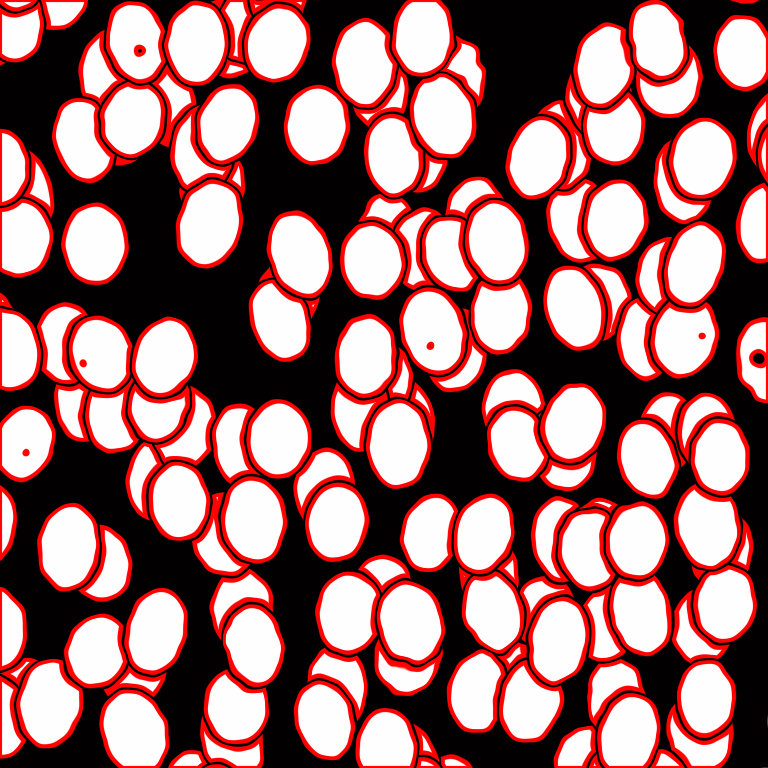
Reproduce this pattern procedurally as a WebGL 1 fragment shader.

```glsl
precision highp float;
// Scattered white oval cells with red outlines on black. A jittered grid places
// front ovals, most with a partner tucked behind that shows as a crescent.
// Shapes are folded back to front into one distance field, then stroked.

uniform vec2 u_resolution;

const vec3 BACKGROUND = vec3(0.006, 0.0, 0.0);
const vec3 OUTLINE = vec3(1.0, 0.008, 0.008);
const vec3 FILL = vec3(1.0, 0.995, 0.995);

const vec2 GRID = vec2(0.105, 0.125);         // spacing of the front ovals
const float JITTER = 0.6;                     // wander, as a share of the spacing
const vec2 RADII_MIN = vec2(0.035, 0.047);
const vec2 RADII_MAX = vec2(0.041, 0.056);
const float MAX_TILT = 0.35;
const float FRONT_CHANCE = 0.95;
const float BACK_CHANCE = 0.82;
const vec2 BACK_SHIFT = vec2(0.030, 0.054);   // nearest and farthest partner
const float HOLE_CHANCE = 0.08;
const vec2 HOLE_RADIUS = vec2(0.002, 0.012);
const float HALF_STROKE = 0.0027;
const float GAP = 0.0085;                     // clearance around a covering oval
const float WOBBLE = 0.0038;                  // fine roughness of the contours
const float WOBBLE_FREQ = 42.0;
const float DENT = 0.010;                     // extra roughness in a few patches
const float DENT_FREQ = 6.0;
const float TAU = 6.2831853;

vec2 hash2(vec2 cell, float salt) {
    vec3 q = fract((cell.xyx + salt * 17.37) * vec3(0.1031, 0.1030, 0.0973));
    q += dot(q, q.yzx + 33.33);
    return fract((q.xx + q.yz) * q.zy);
}

float corner(vec2 cell, vec2 offset) {
    return dot(hash2(cell, 9.0) * 2.0 - 1.0, offset);
}

float gradientNoise(vec2 p) {
    vec2 i = floor(p);
    vec2 f = p - i;
    vec2 w = f * f * f * (f * (f * 6.0 - 15.0) + 10.0);
    vec2 x = vec2(1.0, 0.0);
    float low = mix(corner(i, f), corner(i + x, f - x), w.x);
    float high = mix(corner(i + x.yx, f - x.yx), corner(i + x.xx, f - x.xx), w.x);
    return mix(low, high, w.y);
}

vec2 roughen(vec2 p) {
    float dented = smoothstep(0.15, 0.5, gradientNoise(p * DENT_FREQ + 3.7));
    vec2 q = p * WOBBLE_FREQ;
    vec2 wobble = vec2(gradientNoise(q), gradientNoise(q + 37.3));
    return p + wobble * (WOBBLE + DENT * dented);
}

// Approximate signed distance to a tilted oval of random size
float ovalDistance(vec2 q, vec2 cell, float salt) {
    float tilt = (hash2(cell, salt).x * 2.0 - 1.0) * MAX_TILT;
    float c = cos(tilt);
    float s = sin(tilt);
    q = vec2(c * q.x + s * q.y, c * q.y - s * q.x);
    vec2 radii = mix(RADII_MIN, RADII_MAX, hash2(cell, salt + 1.0));
    float k = length(q / radii);
    return k * (k - 1.0) / max(length(q / (radii * radii)), 0.001);
}

// Cuts a small round hole, or a bite where it reaches the rim
float pierce(float solid, vec2 q, vec2 cell) {
    vec2 pick = hash2(cell, 6.0);
    if (pick.x > HOLE_CHANCE) return solid;
    vec2 place = (hash2(cell, 7.0) - 0.5) * RADII_MAX * 1.3;
    float radius = mix(HOLE_RADIUS.x, HOLE_RADIUS.y, pick.y * pick.y);
    return max(solid, radius - length(q - place));
}

// Lays a shape over the field, keeping a gap around it
float cover(float field, float solid, float shape) {
    return min(max(field, GAP - solid), shape);
}

float cellField(vec2 p) {
    float field = 1.0;
    for (int layer = 0; layer < 2; layer++) {
        for (int j = -1; j <= 1; j++) {
            float row = floor(p.y / GRID.y) + float(j);
            float slide = hash2(vec2(row, 5.0), 8.0).x;
            float column = floor(p.x / GRID.x - slide);
            for (int i = -1; i <= 1; i++) {
                vec2 cell = vec2(column + float(i), row);
                vec2 chance = hash2(cell, 0.0);
                if (chance.x > FRONT_CHANCE) continue;
                vec2 wander = (hash2(cell, 1.0) - 0.5) * JITTER;
                vec2 q = p - (cell + vec2(0.5 + slide, 0.5) + wander) * GRID;
                if (layer == 1) {
                    float solid = ovalDistance(q, cell, 2.0);
                    field = cover(field, solid, pierce(solid, q, cell));
                } else if (chance.y < BACK_CHANCE) {
                    vec2 pick = hash2(cell, 4.0);
                    float angle = pick.x * TAU;
                    q -= vec2(cos(angle), sin(angle)) * mix(BACK_SHIFT.x, BACK_SHIFT.y, pick.y);
                    float solid = ovalDistance(q, cell, 11.0);
                    field = cover(field, solid, solid);
                }
            }
        }
    }
    return field;
}

void main() {
    float unit = min(u_resolution.x, u_resolution.y);
    vec2 p = gl_FragCoord.xy / unit;
    vec2 inset = min(p, u_resolution / unit - p);

    // Close shapes along the canvas border, then stroke and fill
    float d = max(cellField(roughen(p)), -min(inset.x, inset.y));
    float soft = 0.7 / unit;
    vec3 color = mix(OUTLINE, BACKGROUND, smoothstep(-soft, soft, d - HALF_STROKE));
    color = mix(FILL, color, smoothstep(-soft, soft, d + HALF_STROKE));
    gl_FragColor = vec4(color, 1.0);
}
```
